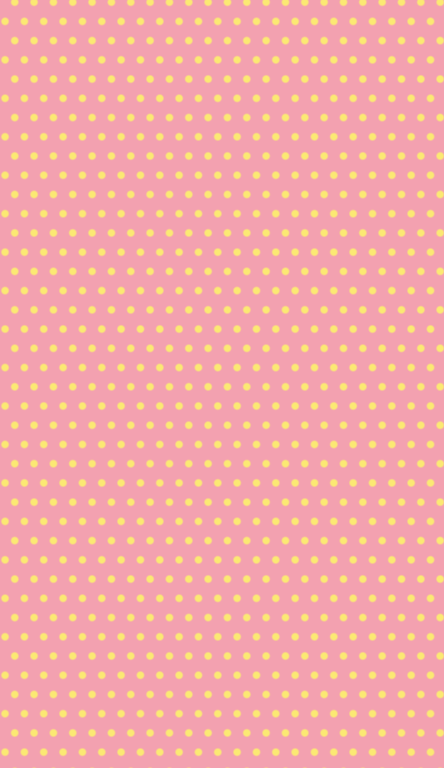
This pattern is drawn by a WebGL 1 fragment shader. Its source:

```glsl
precision highp float;
// Small soft yellow polka dots in staggered rows on a pink ground.

uniform vec2 u_resolution;

// Lengths are fractions of the canvas height.
const vec2 PITCH = vec2(0.02518, 0.02504);       // spacing of dots and rows
const vec2 FIRST_DOT = vec2(0.0192, 0.0028);     // from the top left corner
const float DOT_RADIUS = 0.0048;
const float EDGE_SOFTNESS = 0.0016;              // half width of the soft rim
const vec3 PINK = vec3(0.953, 0.631, 0.690);
const vec3 YELLOW = vec3(0.985, 0.915, 0.450);

// Distance from p to the center of the nearest dot in its row.
float dotDistance(vec2 p) {
  vec2 cell = (p - FIRST_DOT) / PITCH;
  float row = floor(cell.y + 0.5);
  cell.x += 0.5 * mod(row, 2.0);                 // odd rows shift half a pitch
  vec2 offset = fract(cell + 0.5) - 0.5;
  return length(offset * PITCH);
}

void main() {
  // Height-based coordinates measured down from the top left.
  vec2 p = vec2(gl_FragCoord.x, u_resolution.y - gl_FragCoord.y) / u_resolution.y;

  // Keep the rim at least about a pixel wide on small canvases.
  float soft = max(EDGE_SOFTNESS, 0.6 / u_resolution.y);
  float coverage = 1.0 - smoothstep(DOT_RADIUS - soft, DOT_RADIUS + soft, dotDistance(p));

  gl_FragColor = vec4(mix(PINK, YELLOW, coverage), 1.0);
}
```
